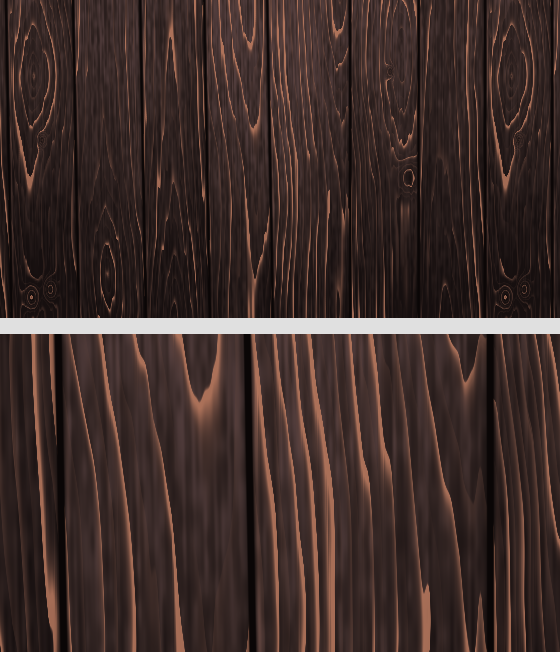
Top: the whole. Bottom: its middle third, enlarged.
A Shadertoy shader for this texture:

```glsl
// Dark stained vertical wood planks with copper coloured cathedral grain and a few knots.

#define PERIOD 1.4977       // width of the seven-plank repeat, in canvas heights
#define FIRST_SEAM 0.0275   // x of the first seam
#define LEAN 0.018          // tilt of the seams on the left
#define SEAM_WIDTH 0.0036   // half width of the dark gap
#define FIGURE_DEPTH 0.09   // half width of the closed grain loops
#define TIP_POWER 1.75      // lower values give more pointed loops
#define TEAR 0.005          // raggedness of the loop tips
#define DARK vec3(0.085, 0.058, 0.058)
#define MID vec3(0.205, 0.150, 0.142)
#define HAZE vec3(0.34, 0.255, 0.255)
#define RUST vec3(0.42, 0.285, 0.24)
#define COPPER vec3(0.70, 0.46, 0.36)

// Plank edges inside one repeat
const float SEAMS[8] = float[8](0.0, 0.211, 0.422, 0.6235, 0.8215, 1.0735, 1.289, PERIOD);

// Per plank: loop centre x, y, loop stretch, rings per unit
const vec4 FIGURES[7] = vec4[7](
    vec4(-0.025, 0.76, 0.30, 48.0), vec4(-0.020, 0.14, 0.39, 44.0),
    vec4(-0.010, -0.05, 0.50, 52.0), vec4(0.040, 1.05, 0.60, 38.0),
    vec4(0.096, 1.00, 0.50, 54.0), vec4(0.064, 0.83, 0.47, 58.0),
    vec4(-0.030, -0.20, 0.90, 36.0));

// Plank number, x, y, radius
const vec4 KNOTS[5] = vec4[5](
    vec4(5.0, 0.075, 0.443, 0.030), vec4(5.0, 0.020, 0.775, 0.012),
    vec4(0.0, 0.000, 0.560, 0.012), vec4(0.0, 0.016, 0.090, 0.020),
    vec4(0.0, -0.040, 0.065, 0.022));

float hash(vec2 p) {
    vec3 q = fract(p.xyx * 0.1031);
    q += dot(q, q.yzx + 33.33);
    return fract((q.x + q.y) * q.z);
}

float noise(vec2 p) {
    vec2 i = floor(p), f = fract(p);
    f = f * f * (3.0 - 2.0 * f);
    return mix(mix(hash(i), hash(i + vec2(1, 0)), f.x),
               mix(hash(i + vec2(0, 1)), hash(i + vec2(1, 1)), f.x), f.y);
}

// Growth ring coordinate: nested loops near the centre, straight lines beyond
float ringField(vec2 p, vec2 seeded, float plank, vec4 figure) {
    vec2 q = p - figure.xy;
    q.x += 0.024 * (noise(vec2(p.y * 2.5 + 5.0, plank * 9.0)) - 0.5);
    q.x += 0.007 * (noise(seeded * vec2(30.0, 8.0)) - 0.5);
    float t = q.y / figure.z;
    float depth = FIGURE_DEPTH * t * inversesqrt(1.0 + t * t);
    float r = pow(pow(abs(q.x), TIP_POWER) + pow(abs(depth), TIP_POWER), 1.0 / TIP_POWER);
    r += TEAR * (noise(seeded * vec2(130.0, 5.0)) - 0.5);
    r += 0.014 * (noise(seeded * vec2(18.0, 2.5)) - 0.5);
    return r * figure.w;
}

// Thin line just above each whole ring number, as wide as given in rings
float ringLine(float rings, float width, float edge) {
    float f = fract(rings);
    return smoothstep(0.0, edge, f) * exp(-pow(f / width, 1.6));
}

void mainImage(out vec4 fragColor, in vec2 fragCoord) {
    vec2 uv = fragCoord / iResolution.y;
    float pixel = 1.0 / iResolution.y;

    // Locate the plank
    float lean = LEAN * (uv.y - 0.5) * (1.0 - smoothstep(0.85, 1.15, uv.x));
    float x = mod(uv.x + lean - FIRST_SEAM, PERIOD);
    int index = 0;
    for (int i = 1; i < 7; i++) if (x >= SEAMS[i]) index = i;
    float plank = float(index);
    float left = x - SEAMS[index], right = SEAMS[index + 1] - x;
    vec2 p = vec2(0.5 * (left - right), uv.y);
    vec2 seeded = p + vec2(plank * 3.7 + 2.0, 4.0);

    // Rings, bulging around the knots
    float rings = ringField(p, seeded, plank, FIGURES[index]);
    float core = 0.0;
    for (int i = 0; i < 5; i++) {
        if (KNOTS[i].x != plank) continue;
        vec2 e = (p - KNOTS[i].yz) * vec2(1.0, 0.6) / KNOTS[i].w;
        float bulge = exp(-dot(e, e));
        rings += 3.2 * bulge;
        core = max(core, smoothstep(0.45, 1.0, bulge));
    }

    // Main lines vary in width and strength; faint ones run between them
    float slope = length(vec2(dFdx(rings), dFdy(rings))) / pixel;
    float edge = clamp(slope * pixel, 0.02, 0.5);
    float vary = hash(vec2(floor(rings) + 20.0, plank * 17.0 + 3.0));
    float thick = mix(0.0030, 0.0062, vary * vary) * mix(0.7, 1.3, noise(seeded * vec2(40.0, 9.0)));
    float width = min(thick * max(slope, 0.6 * FIGURES[index].w), 0.4);
    float line = ringLine(rings, width, edge) * mix(0.45, 1.25, vary);
    line *= mix(0.35, 1.3, noise(seeded * vec2(24.0, 7.0)));
    float faint = ringLine(rings * 2.0 + 0.9, min(2.0 * width, 0.45), min(2.0 * edge, 0.6));
    faint *= noise(seeded * vec2(30.0, 4.0) + 7.0);

    // Stained base, lighter towards the top, with blotches and fine fibres
    float fibre = 0.6 * noise(seeded * vec2(270.0, 9.0)) + 0.4 * noise(seeded * vec2(150.0, 40.0));
    float blotch = noise(seeded * vec2(10.0, 1.8)) - 0.5;
    float light = smoothstep(-0.35, 1.05, uv.y) + 0.30 * (hash(vec2(plank, 8.0)) - 0.5);
    float tone = 1.3 * light - 0.22 + 0.45 * blotch + 1.0 * (fibre - 0.5);
    vec3 color = mix(DARK, MID, clamp(tone, 0.0, 1.0));
    color = mix(color, HAZE, 0.85 * smoothstep(0.8, 1.6, tone));
    color = mix(color, DARK * 0.7, 0.55 * core);

    // Copper lines over the base
    color = mix(color, RUST, 0.5 * faint);
    vec3 ink = mix(RUST, COPPER, smoothstep(0.15, 0.6, line));
    color = mix(color, ink, clamp(1.7 * line, 0.0, 0.95) * mix(0.85, 1.0, light));

    // Bevel, worn rim and gap between planks
    float gap = min(left, right);
    color *= mix(0.55, 1.0, smoothstep(0.0, 0.011, gap));
    float rim = exp(-pow((left - SEAM_WIDTH * 2.0) / 0.0025, 2.0));
    color += RUST * 0.4 * rim * noise(vec2(uv.y * 14.0, plank * 5.0 + 1.0));
    float wood = smoothstep(SEAM_WIDTH - pixel, SEAM_WIDTH + pixel, gap);
    color = mix(vec3(0.04, 0.022, 0.022), color, wood);

    fragColor = vec4(color, 1.0);
}
```
